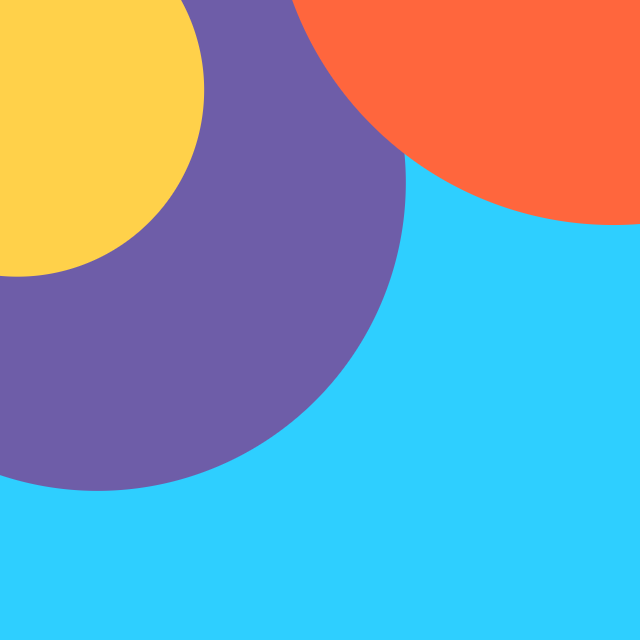
Reproduce this background procedurally as a WebGL 2 fragment shader.

```glsl
#version 300 es
precision highp float;
// Flat overlapping discs on a sky blue ground: a large violet disc,
// a yellow disc inside it, and an orange disc cut by the top right corner.
// Each disc is a signed distance, blended over the ground with a smooth edge.

uniform vec2 u_resolution;
out vec4 fragColor;

// Coverage of a disc, softened over about one pixel
float disc(vec2 p, vec2 center, float radius) {
    float pixel = 1.0 / min(u_resolution.x, u_resolution.y);
    return clamp(0.5 - (length(p - center) - radius) / pixel, 0.0, 1.0);
}

void main() {
    vec2 uv = gl_FragCoord.xy / u_resolution;

    // Ground
    vec3 color = vec3(0.18, 0.81, 1.0);

    // Discs, from back to front
    color = mix(color, vec3(0.43, 0.363, 0.66), disc(uv, vec2(0.1523, 0.7148), 0.4818));
    color = mix(color, vec3(1.0, 0.82, 0.29), disc(uv, vec2(0.0273, 0.8594), 0.2917));
    color = mix(color, vec3(1.0, 0.4, 0.24), disc(uv, vec2(0.9583, 1.1823), 0.5339));

    fragColor = vec4(color, 1.0);
}
```
